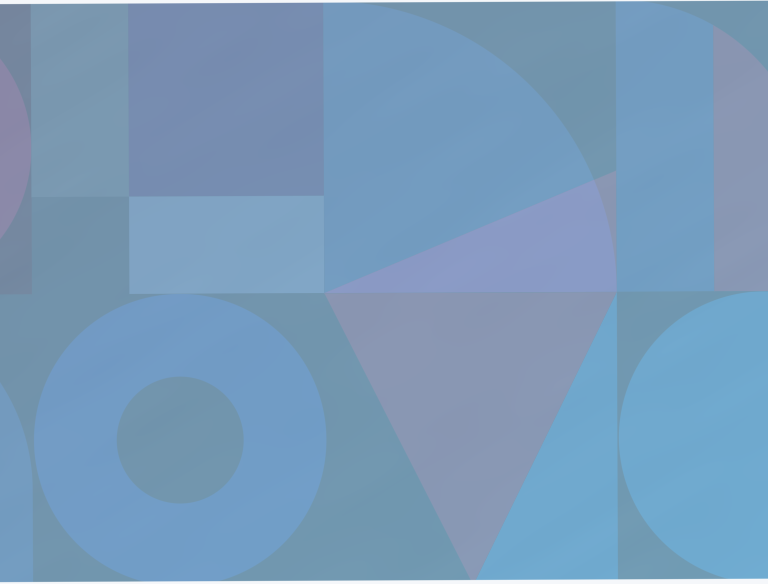
This background is drawn by a Shadertoy shader. Its source:

```glsl
// Muted geometric tile mural: arcs, ring, wedges and blocks in soft blue tints.

const vec3 PAPER  = vec3(0.96, 0.97, 0.98);
const vec3 SLATE  = vec3(0.445, 0.585, 0.680);
const vec3 SHADOW = vec3(0.455, 0.550, 0.645);
const vec3 SAGE   = vec3(0.475, 0.615, 0.710);
const vec3 INDIGO = vec3(0.462, 0.565, 0.705);
const vec3 MIST   = vec3(0.500, 0.650, 0.775);
const vec3 BLUE   = vec3(0.450, 0.613, 0.755);
const vec3 LILAC  = vec3(0.540, 0.602, 0.770);
const vec3 MAUVE  = vec3(0.538, 0.585, 0.695);
const vec3 PLUM   = vec3(0.540, 0.555, 0.680);
const vec3 SKY    = vec3(0.440, 0.645, 0.790);
const float THIRD = 1.0 / 3.0;

float hash(vec2 p) {
    vec3 q = fract(vec3(p.xyx) * 0.1031);
    q += dot(q, q.yzx + 33.33);
    return fract((q.x + q.y) * q.z);
}

float valueNoise(vec2 p) {
    vec2 i = floor(p), f = fract(p);
    f = f * f * (3.0 - 2.0 * f);
    return mix(mix(hash(i), hash(i + vec2(1, 0)), f.x),
               mix(hash(i + vec2(0, 1)), hash(i + vec2(1, 1)), f.x), f.y);
}

// Signed distances, negative inside
float box(vec2 p, vec2 lo, vec2 hi) {
    vec2 d = max(lo - p, p - hi);
    return max(d.x, d.y);
}

float disc(vec2 p, vec2 centre, float radius) {
    return length(p - centre) - radius;
}

// Distance to the line a-b, negative on its right-hand side
float halfPlane(vec2 p, vec2 a, vec2 b) {
    vec2 along = normalize(b - a);
    return dot(p - a, vec2(-along.y, along.x));
}

float triangle(vec2 p, vec2 a, vec2 b, vec2 c) {
    return max(halfPlane(p, a, b), max(halfPlane(p, b, c), halfPlane(p, c, a)));
}

vec3 paint(vec3 under, vec3 colour, float d, float px) {
    return mix(under, colour, smoothstep(px, -px, d));
}

vec3 upperRow(vec3 col, vec2 t, float px) {
    // Left strip and its disc
    col = paint(col, SHADOW, box(t, vec2(-1, 0), vec2(0, 1)), px);
    col = paint(col, PLUM, disc(t, vec2(-0.5, 0.5), 0.5), px);

    // Rectangular blocks
    col = paint(col, SAGE, box(t, vec2(0, THIRD), vec2(THIRD, 1)), px);
    col = paint(col, INDIGO, box(t, vec2(THIRD, THIRD), vec2(1, 1)), px);
    col = paint(col, MIST, box(t, vec2(THIRD, 0), vec2(1, THIRD)), px);

    // Quarter disc crossed by a wedge
    float quarter = max(disc(t, vec2(1, 0), 1.0), box(t, vec2(1, 0), vec2(2, 1)));
    float wedge = triangle(t, vec2(1, 0), vec2(2, 0.415), vec2(2, 0));
    col = paint(col, BLUE, quarter, px);
    col = paint(col, MAUVE, wedge, px);
    col = paint(col, LILAC, max(wedge, quarter), px);

    // Rounded block split into two colours
    float arch = min(disc(t, vec2(2, THIRD), 2.0 * THIRD),
                     box(t, vec2(2, 0), vec2(3, THIRD)));
    col = paint(col, BLUE, max(arch, box(t, vec2(2, 0), vec2(2.0 + THIRD, 1))), px);
    return paint(col, MAUVE, max(arch, box(t, vec2(2.0 + THIRD, 0), vec2(3, 1))), px);
}

vec3 lowerRow(vec3 col, vec2 t, float px) {
    // Rounded block at the left edge
    float arch = min(disc(t, vec2(-2.0 * THIRD), 2.0 * THIRD),
                     box(t, vec2(-1, -1), vec2(0, -2.0 * THIRD)));
    col = paint(col, BLUE, arch, px);

    // Ring
    vec2 centre = vec2(0.505, -0.5);
    float ring = max(disc(t, centre, 0.5), -disc(t, centre, 0.217));
    col = paint(col, BLUE + vec3(-0.005, 0.0, 0.02), ring, px);

    // Inverted triangle beside a bright corner
    vec2 apex = vec2(1.505, -1);
    col = paint(col, SKY, triangle(t, vec2(2, 0), vec2(2, -1), apex), px);
    col = paint(col, MAUVE, triangle(t, vec2(1, 0), vec2(2, 0), apex), px);

    return paint(col, SKY, disc(t, vec2(2.505, -0.5), 0.5), px);
}

void mainImage(out vec4 fragColor, in vec2 fragCoord) {
    // Tile units, slightly tilted, with the origin on the middle line
    vec2 t = (fragCoord / iResolution.y - vec2(0.0547, 0.4957)) * 1.997;
    t += vec2(0.004 * t.y, -0.0045 * t.x);
    float px = 1.5 / iResolution.y;

    vec3 upper = upperRow(SLATE, t, px);
    vec3 lower = lowerRow(SLATE, t, px);
    vec3 col = mix(lower, upper, smoothstep(-px, px, t.y));

    // Cool wash towards the lower right, with faint diagonal streaks
    float wash = (t.x - 1.2) * 0.4 - t.y * 0.5;
    col += vec3(-0.003, 0.027, 0.028) * wash;
    vec2 streak = vec2(t.x + t.y, (t.y - 0.6 * t.x) * 5.0);
    col += 0.010 * (valueNoise(streak * 2.0 + 20.0) - 0.5);

    // Paper margins
    col = paint(col, PAPER, max(t.y - 0.9935, -0.983 - t.y) * -1.0, px);
    fragColor = vec4(clamp(col, 0.0, 1.0), 1.0);
}
```
